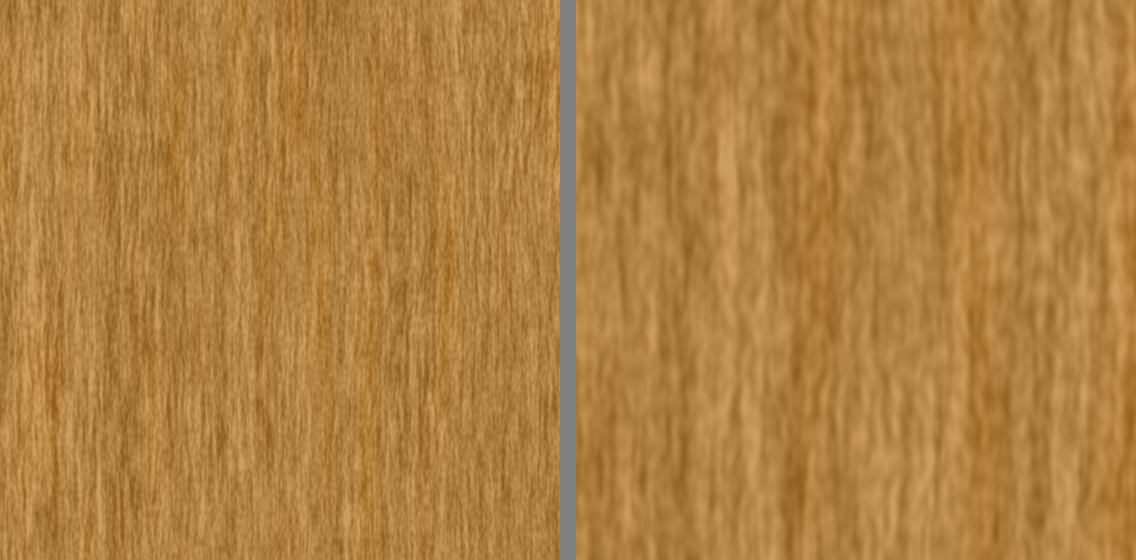
Left: the whole. Right: its middle third, enlarged.
Write a WebGL 2 fragment shader that draws this texture.

```glsl
#version 300 es
precision highp float;
// Straight-grained golden oak veneer. Layers of gradient noise, stretched
// along the vertical grain from broad growth bands to fine fibre and speckle,
// add up to one tone that runs along a brown-to-honey ramp.

uniform vec2 u_resolution;
out vec4 fragColor;

const vec3 DARK_WOOD = vec3(0.608, 0.419, 0.174);
const vec3 LIGHT_WOOD = vec3(0.772, 0.582, 0.334);
const vec3 AMBER_TINT = vec3(0.014, -0.006, -0.034);

// Noise cells across and along the canvas for each layer
const vec2 BAND_SCALE = vec2(12.0, 0.5);
const vec2 STREAK_SCALE = vec2(36.0, 1.2);
const vec2 GRAIN_SCALE = vec2(94.0, 6.5);
const vec2 FIBRE_SCALE = vec2(145.0, 20.0);
const vec2 SPECKLE_SCALE = vec2(200.0, 80.0);
const vec2 PORE_SCALE = vec2(105.0, 13.0);
const vec2 AMBER_SCALE = vec2(22.0, 2.0);

// Contrast of each layer along the ramp
const float BAND_DEPTH = 0.37;
const float STREAK_DEPTH = 0.40;
const float GRAIN_DEPTH = 0.64;
const float FIBRE_DEPTH = 0.72;
const float SPECKLE_DEPTH = 0.56;
const float PORE_DEPTH = 0.34;
const float MID_TONE = 0.55;

// Sideways drift of the grain, in canvas widths
const float SWAY = 0.010;
const float WOBBLE = 0.0022;

uint hashCell(ivec2 cell, uint seed) {
  uint h = uint(cell.x) * 1597334677u ^ uint(cell.y) * 3812015801u;
  h ^= seed * 2654435769u;
  h = (h ^ (h >> 16u)) * 2146121005u;
  h = (h ^ (h >> 15u)) * 2221713035u;
  return h ^ (h >> 16u);
}

float cornerSlope(ivec2 cell, vec2 offset, uint seed) {
  float angle = float(hashCell(cell, seed) >> 8u) * (6.28318 / 16777216.0);
  return dot(vec2(cos(angle), sin(angle)), offset);
}

// Gradient noise, roughly -0.7 to 0.7
float gradientNoise(vec2 p, uint seed) {
  vec2 base = floor(p);
  vec2 f = p - base;
  ivec2 cell = ivec2(base);
  vec2 blend = f * f * f * (f * (f * 6.0 - 15.0) + 10.0);
  float a = cornerSlope(cell, f, seed);
  float b = cornerSlope(cell + ivec2(1, 0), f - vec2(1.0, 0.0), seed);
  float c = cornerSlope(cell + ivec2(0, 1), f - vec2(0.0, 1.0), seed);
  float d = cornerSlope(cell + ivec2(1, 1), f - vec2(1.0, 1.0), seed);
  return mix(mix(a, b, blend.x), mix(c, d, blend.x), blend.y);
}

// Bend the vertical grain: slow sway plus small local wobble
vec2 bendGrain(vec2 p) {
  float sway = gradientNoise(p * vec2(4.0, 2.5), 1u);
  float wobble = gradientNoise(p * vec2(28.0, 22.0), 2u);
  return p + vec2(SWAY * sway + WOBBLE * wobble, 0.0);
}

// Position on the wood ramp, 0 dark to 1 light
float woodTone(vec2 p) {
  float tone = MID_TONE;
  tone += BAND_DEPTH * gradientNoise(p * BAND_SCALE, 3u);
  tone += STREAK_DEPTH * gradientNoise(p * STREAK_SCALE, 4u);

  // Grain strength varies between calm and strongly lined areas
  float figure = 1.0 + 0.5 * gradientNoise(p * vec2(6.0, 3.0), 5u);
  tone += GRAIN_DEPTH * figure * gradientNoise(p * GRAIN_SCALE, 6u);
  tone += FIBRE_DEPTH * figure * gradientNoise(p * FIBRE_SCALE, 7u);
  tone += SPECKLE_DEPTH * gradientNoise(p * SPECKLE_SCALE, 8u);

  // Short dark pores
  float pore = smoothstep(0.2, 0.55, gradientNoise(p * PORE_SCALE, 9u));
  return tone - PORE_DEPTH * pore;
}

void main() {
  vec2 uv = gl_FragCoord.xy / u_resolution;
  vec2 p = bendGrain(uv);

  float tone = clamp(woodTone(p), -0.25, 1.2);
  vec3 color = mix(DARK_WOOD, LIGHT_WOOD, tone);

  // Warm amber streaks, strongest in the darker wood
  float amber = smoothstep(0.08, 0.5, gradientNoise(p * AMBER_SCALE, 10u));
  color += AMBER_TINT * amber * (1.0 - 0.6 * clamp(tone, 0.0, 1.0));

  fragColor = vec4(clamp(color, 0.0, 1.0), 1.0);
}
```
